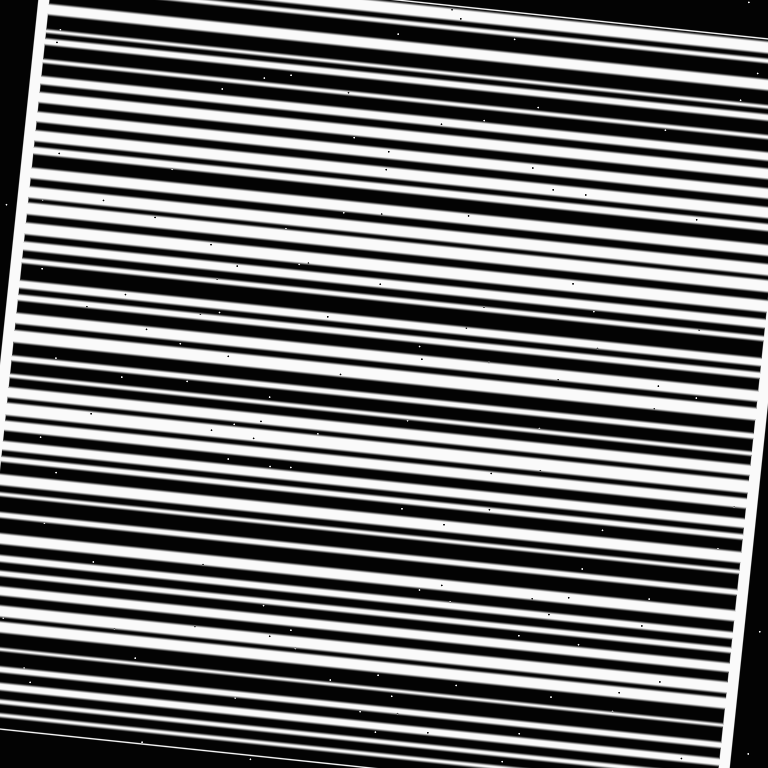
Give the GLSL for this pattern, as a three.js fragment shader.

```glsl
// Tilted square of 42 uneven white stripes between two side bars, with fine specks on black.
varying vec2 vUv;

float hash(vec2 p) {
  return fract(sin(dot(p, vec2(127.1, 311.7))) * 4375.85);
}

// Coverage of a shape from its signed distance
float cover(float dist, float soft) {
  return 1.0 - smoothstep(-soft, soft, dist);
}

// One stripe per row, each with its own width and place inside the row
float stripes(float y) {
  float rows = 42.0;
  float white = 0.0;
  for (int k = -1; k <= 1; k++) {
    float row = floor(y * rows) + float(k);
    float width = mix(0.15, 0.7, hash(vec2(row, 3.0)));
    float slack = 0.84 - width;
    float center = row + 0.08 + 0.5 * width + slack * hash(vec2(row, 8.0));
    float dist = (abs(y * rows - center) - 0.5 * width) / rows;
    white = max(white, cover(dist, 0.0024));
  }
  return white;
}

// Sparse cellular dots, at most one per cell
float specks(vec2 p) {
  float cells = 48.0;
  vec2 cell = floor(p * cells);
  vec2 spot = 0.1 + 0.8 * vec2(hash(cell + 17.0), hash(cell + 41.0));
  float dist = length(fract(p * cells) - spot) / cells - 0.0011;
  return cover(dist, 0.0007) * step(hash(cell + 5.0), 0.065);
}

void main() {
  // Turn six degrees clockwise about the center
  float angle = radians(6.0);
  vec2 p = vUv - 0.5;
  vec2 q = vec2(p.x * cos(angle) - p.y * sin(angle),
                p.x * sin(angle) + p.y * cos(angle));

  // Side bars and hairline top and bottom edges
  vec2 inset = 0.5 - abs(q);
  float bars = cover(inset.x - 0.0145, 0.001);
  float hairlines = cover(inset.y - 0.0018, 0.001);
  float white = max(stripes(q.y + 0.5), max(bars, hairlines));

  // Black outside the square
  white *= cover(-min(inset.x, inset.y), 0.001);

  // Specks invert what lies under them
  white = mix(white, 1.0 - white, specks(vUv));
  gl_FragColor = vec4(vec3(mix(0.01, 0.98, white)), 1.0);
}
```
